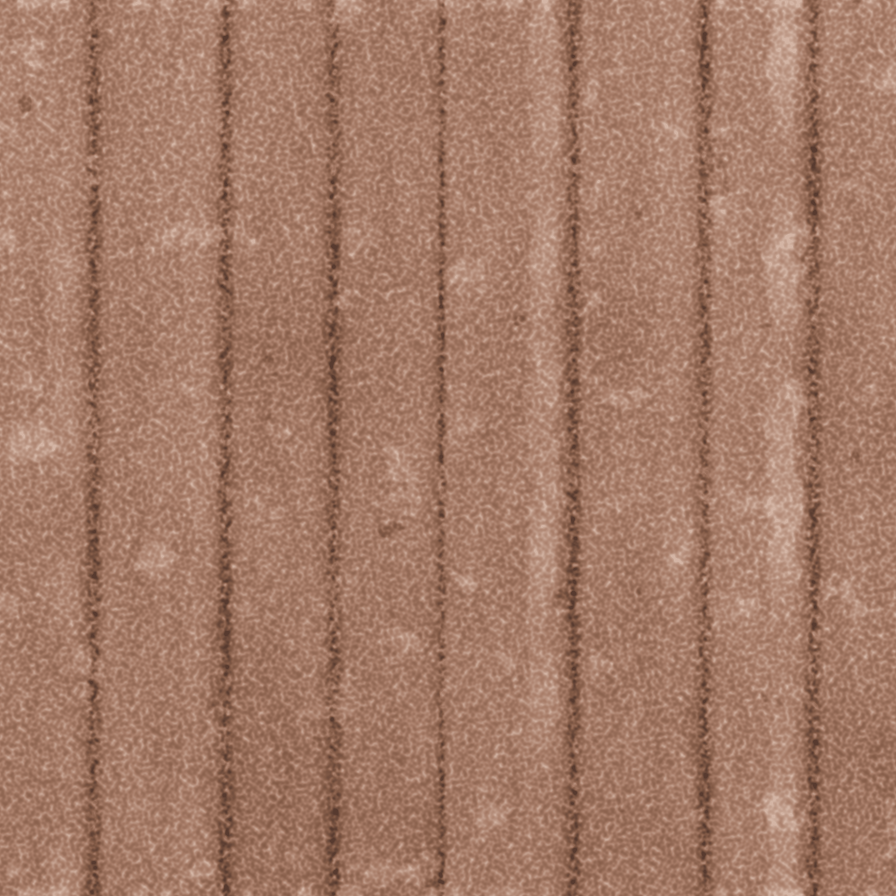
Write a Shadertoy shader that draws this texture.

```glsl
// Weathered, reddish-brown boards split by seven soft, crumbling vertical seams.
// Every layer adds to one scalar tone: boards, seams, worn streaks, patches
// and fine gradient-noise grain. The tone is then mapped to a colour ramp.

const vec3 DEEP  = vec3(0.37, 0.25, 0.20);
const vec3 DARK  = vec3(0.52, 0.36, 0.28);
const vec3 MID   = vec3(0.66, 0.49, 0.41);
const vec3 LIGHT = vec3(0.76, 0.62, 0.55);

const int   SEAMS        = 7;
const float FIRST_SEAM   = 0.105;
const float SEAM_SPACING = 0.1338;
const float SEAM_SWAY    = 0.013;   // unevenness of the board widths
const float SEAM_WIDTH   = 0.0078;
const float SEAM_DEPTH   = 1.15;
const float GRAIN_SCALE  = 205.0;
const float GRAIN_AMOUNT = 1.3;
const float PATCH_SCALE  = 17.0;
const float HALF_PI      = 1.5707963;
const mat2  TILT = mat2(0.8, 0.6, -0.6, 0.8);   // hides the noise lattice

// Tone of each board, and strength of the worn streak left of each seam
const float BOARD_TONE[8]  = float[8](0.05, 0.0, -0.14, -0.12, 0.04, -0.02, 0.14, 0.0);
const float STREAK_TONE[7] = float[7](0.45, 0.2, 0.08, 0.05, 0.6, 0.25, 0.75);

// Integer hash giving a unit gradient for a lattice point
vec2 latticeGradient(ivec2 cell) {
    uint h = uint(cell.x) * 1597334677u ^ uint(cell.y) * 3812015801u;
    h = (h ^ (h >> 15)) * 2246822519u;
    h = (h ^ (h >> 13)) * 3266489917u;
    h ^= h >> 16;
    float angle = float(h & 65535u) / 65536.0 * 4.0 * HALF_PI;
    return vec2(cos(angle), sin(angle));
}

// Gradient noise, roughly -0.7 to 0.7
float noise(vec2 p) {
    ivec2 cell = ivec2(floor(p));
    vec2 f = fract(p);
    vec2 u = f * f * f * (f * (f * 6.0 - 15.0) + 10.0);
    float a = dot(latticeGradient(cell), f);
    float b = dot(latticeGradient(cell + ivec2(1, 0)), f - vec2(1, 0));
    float c = dot(latticeGradient(cell + ivec2(0, 1)), f - vec2(0, 1));
    float d = dot(latticeGradient(cell + ivec2(1, 1)), f - vec2(1, 1));
    return mix(mix(a, b, u.x), mix(c, d, u.x), u.y);
}

// Boards, their worn streaks and the seams between them
float boardTone(vec2 p) {
    float board = BOARD_TONE[0];
    float streaks = 0.0;
    float seams = 0.0;
    float crumble = noise(TILT * p * 125.0 + 31.0) + 0.6 * noise(TILT * p * 210.0 + 57.0);
    for (int i = 0; i < SEAMS; i++) {
        float k = float(i);
        float phase = sin(k * HALF_PI);
        float seamX = FIRST_SEAM + SEAM_SPACING * k + SEAM_SWAY * phase;
        float d = p.x - seamX + 0.0012 * noise(vec2(k * 9.7, p.y * 25.0));
        board = mix(board, BOARD_TONE[i + 1], smoothstep(-0.004, 0.004, d));

        // Pale streak, broken along its length and leaning to one end
        float edge = d + 0.014 * noise(vec2(p.x * 24.0 + k, p.y * 30.0));
        float band = smoothstep(-0.054, -0.044, edge)
                   * (1.0 - smoothstep(-0.022, -0.014, edge));
        float lean = cos(k * HALF_PI) * (p.y - 0.5);
        float wear = 0.6 + 0.6 * lean + 1.5 * noise(vec2(k * 7.3 + 0.5, p.y * 9.0));
        streaks += STREAK_TONE[i] * band * clamp(wear, 0.0, 1.2);

        // Speckled core with a faint shadow on its left; narrow where boards are tight
        float width = SEAM_WIDTH * (1.0 - 0.45 * max(0.0, -phase));
        float core = exp(-d * d / (width * width));
        float shadow = exp(-pow((d + 0.005) / (1.8 * width), 2.0));
        float depth = 0.8 + 0.7 * noise(vec2(k * 5.1 + 0.3, p.y * 7.0)) + 1.7 * crumble;
        seams += SEAM_DEPTH * core * max(depth, 0.0) + 0.2 * shadow;
    }
    return board + streaks - seams;
}

// Scattered pale scuffs, rare dark marks and chips along both ends
float wearTone(vec2 p) {
    vec2 warp = 0.012 * vec2(noise(p * 32.0), noise(p * 32.0 + 17.0));
    vec2 q = (p + warp) * PATCH_SCALE * vec2(0.85, 1.0);
    float rough = 0.3 * noise(TILT * p * 70.0 + 5.0);
    float scuffs = smoothstep(0.3, 0.54, noise(q + 3.0) + rough);
    float marks = smoothstep(0.5, 0.64, noise(q * 1.5 + 71.0) + rough);
    float ends = 1.0 - smoothstep(0.003, 0.015, min(p.y, 1.0 - p.y));
    float chips = ends * smoothstep(0.08, 0.32, noise(vec2(p.x * 44.0, 8.4)));
    return 0.72 * scuffs - 0.8 * marks + 0.9 * chips;
}

// Tilted octaves, skewed so that pale flecks stand out
float grainTone(vec2 p) {
    vec2 q = TILT * p * GRAIN_SCALE;
    float grain = noise(q) + 0.6 * noise(TILT * q * 0.62 + 43.0)
                + 0.25 * noise(TILT * TILT * q * 0.3 + 87.0);
    return GRAIN_AMOUNT * (grain + 0.5 * grain * grain - 0.04);
}

// Piecewise ramp; extends past LIGHT for the palest flecks
vec3 rampColour(float tone) {
    vec3 colour = mix(MID, LIGHT, clamp(tone, 0.0, 1.7));
    colour = mix(colour, DARK, clamp(-tone, 0.0, 1.0));
    return mix(colour, DEEP, clamp(-tone - 1.0, 0.0, 1.2));
}

void mainImage(out vec4 fragColor, in vec2 fragCoord) {
    vec2 p = fragCoord / iResolution.xy;

    // Broad fading towards the top, with soft cloudy stains
    float tone = 0.02 + 0.3 * (p.y - 0.5);
    tone += 0.35 * noise(p * vec2(6.0, 4.0) + 11.0);
    tone += 0.3 * noise(p * vec2(36.0, 9.0) + 23.0);
    tone += boardTone(p) + wearTone(p) + grainTone(p);
    fragColor = vec4(rampColour(tone), 1.0);
}
```
